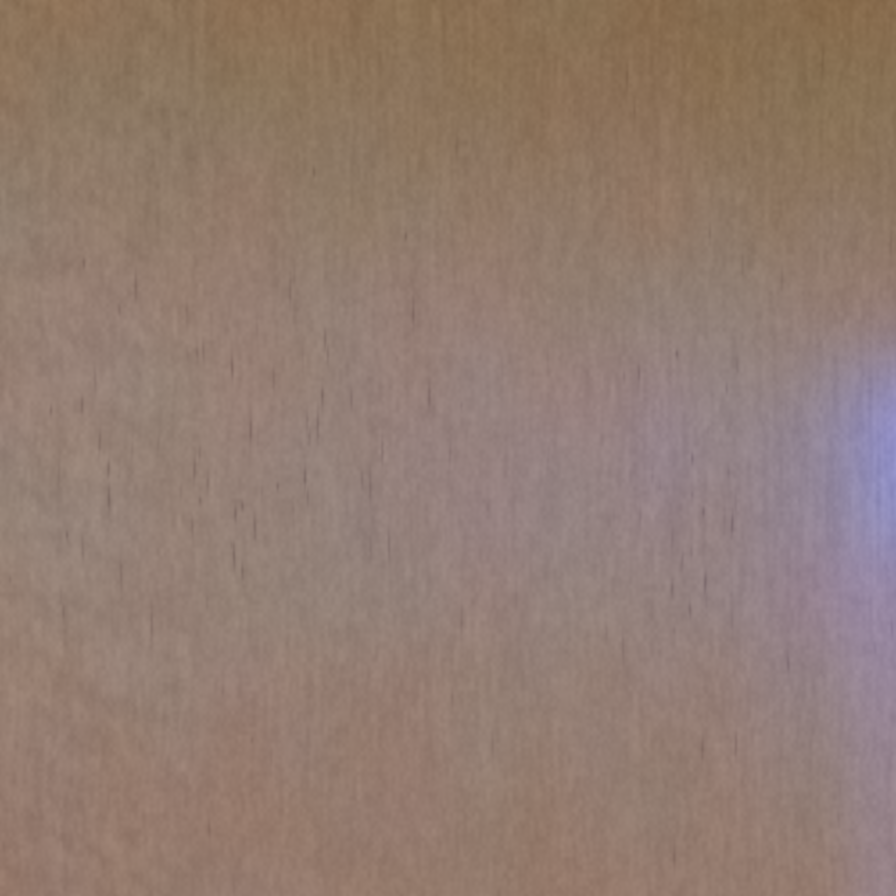
Write a Shadertoy shader that draws this texture.

```glsl
// Satin wood veneer with fine vertical grain, dark pores and a violet sheen at the right edge.

// Integer hash of a lattice cell, 0 to 1
float hash(vec2 cell) {
    uvec2 q = uvec2(ivec2(cell)) * uvec2(1597334673u, 3812015801u);
    uint n = (q.x ^ q.y) * 1597334673u;
    n = (n ^ (n >> 15)) * 2246822519u;
    n ^= n >> 13;
    return float(n >> 8) / 16777216.0;
}

// Smooth value noise, -1 to 1
float noise(vec2 p) {
    vec2 i = floor(p), f = p - i;
    f = f * f * (3.0 - 2.0 * f);
    float low = mix(hash(i), hash(i + vec2(1, 0)), f.x);
    float high = mix(hash(i + vec2(0, 1)), hash(i + vec2(1, 1)), f.x);
    return 2.0 * mix(low, high, f.y) - 1.0;
}

// Soft elliptical spot
float spot(vec2 p, vec2 centre, vec2 radius) {
    vec2 d = (p - centre) / radius;
    return exp(-dot(d, d));
}

// Sparse short dark streaks of varied depth, one candidate per cell
float pores(vec2 p, vec2 grid, float density) {
    vec2 home = floor(p * grid);
    float dark = 0.0;
    for (int y = -1; y <= 1; y++)
    for (int x = -1; x <= 1; x++) {
        vec2 cell = home + vec2(x, y);
        vec2 centre = (cell + vec2(hash(cell + 31.0), hash(cell + 67.0))) / grid;
        vec2 radius = vec2(0.0019, mix(0.004, 0.018, hash(cell + 113.0)));
        float depth = mix(0.25, 1.0, hash(cell + 307.0));
        float present = smoothstep(0.0, 0.08, density - hash(cell + 211.0));
        dark = max(dark, depth * present * spot(p, centre, radius));
    }
    return dark;
}

// Broad light and colour across the board
vec3 sheen(vec2 p) {
    vec3 color = mix(vec3(0.58, 0.48, 0.425), vec3(0.585, 0.505, 0.46), smoothstep(0.0, 0.4, p.y));
    float top = smoothstep(0.52, 1.04, p.y + 0.12 * (p.x - 0.5));
    color = mix(color, vec3(0.54, 0.44, 0.335), top);
    color = mix(color, vec3(0.51, 0.41, 0.28), 0.6 * spot(p, vec2(0.95, 1.05), vec2(0.45, 0.18)));

    // Pale violet haze, then the bright reflection and its tail
    color = mix(color, vec3(0.58, 0.505, 0.525), 0.6 * spot(p, vec2(0.66, 0.46), vec2(0.3, 0.2)));
    color = mix(color, vec3(0.58, 0.50, 0.55), 0.5 * spot(p, vec2(0.95, 0.36), vec2(0.16, 0.26)));
    float fall = p.y > 0.5 ? 0.095 : 0.24;
    color = mix(color, vec3(0.57, 0.53, 0.68), 0.65 * spot(p, vec2(1.02, 0.5), vec2(0.15, fall)));
    color = mix(color, vec3(0.57, 0.58, 0.86), 0.75 * spot(p, vec2(1.02, 0.5), vec2(0.07, fall)));
    color = mix(color, vec3(0.60, 0.54, 0.62), 0.5 * smoothstep(0.91, 0.99, p.x) * smoothstep(0.5, 0.3, p.y));
    return color + vec3(0.0, 0.012, 0.04) * spot(p, vec2(0.74, 0.5), vec2(0.045, 0.09));
}

void mainImage(out vec4 fragColor, in vec2 fragCoord) {
    vec2 p = fragCoord / iResolution.xy;
    vec3 color = sheen(p);

    // Faint red, green and blue clouds
    color += vec3(0.007, -0.005, -0.002) * noise(p * vec2(11, 9) + 5.0);
    color += vec3(-0.002, 0.002, 0.009) * noise(p * vec2(15, 12) + 40.0);

    // Broken fibres over a rough, nearly undirected tooth
    vec2 bent = p + vec2(0.004 * noise(p * vec2(5, 9)), 0.0);
    float grain = 0.005 * noise(bent * vec2(75, 4) + 9.0);
    grain += 0.009 * noise(bent * vec2(170, 14) + 17.0);
    grain += 0.011 * noise(bent * vec2(210, 55) + 83.0);
    grain += 0.012 * noise(p * vec2(165, 125) + 59.0);
    grain += 0.010 * noise(p * vec2(250, 220) + 133.0);
    grain += 0.006 * noise(p * vec2(60, 48) + 71.0);

    // Slanting ripples where the figure turns at the left
    float left = smoothstep(0.27, 0.16, p.x);
    vec2 slant = vec2(p.x * 0.75 - p.y * 0.66, p.x * 0.66 + p.y * 0.75);
    grain += left * (0.013 * noise(slant * vec2(28, 75) + 90.0) + 0.008 * noise(p * vec2(48, 40)));

    // Brushed glints inside the reflection
    float glint = spot(p, vec2(1.0, 0.47), vec2(0.1, 0.25)) + 0.7 * spot(p, vec2(0.75, 0.48), vec2(0.06, 0.12));
    grain += 0.02 * glint * noise(p * vec2(210, 9) + 140.0);
    color += grain * vec3(1.0, 1.0, 0.95);

    // Pores gather in two bands of the board
    float density = 0.05 + 0.28 * spot(p, vec2(0.31, 0.54), vec2(0.17, 0.17))
                  + 0.3 * spot(p, vec2(0.77, 0.42), vec2(0.06, 0.19))
                  + 0.08 * spot(p, vec2(0.05, 0.4), vec2(0.15, 0.2));
    color -= vec3(0.085, 0.085, 0.075) * pores(bent, vec2(105, 26), density);

    fragColor = vec4(color, 1.0);
}
```
